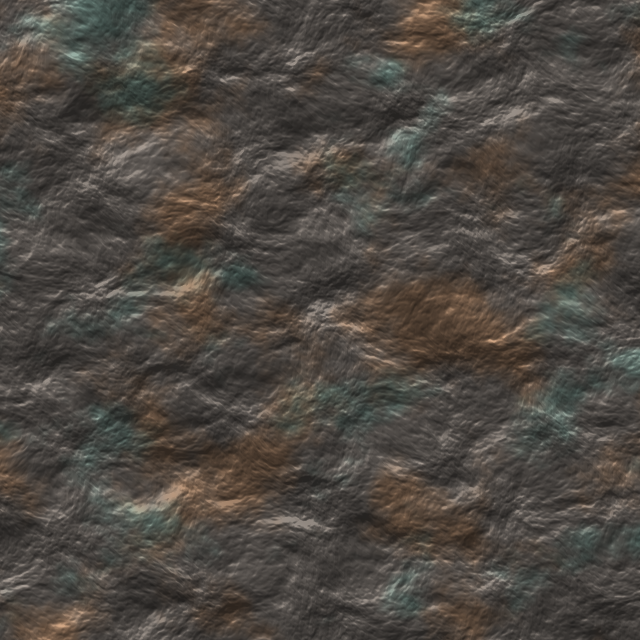
Reproduce this texture procedurally as a WebGL 1 fragment shader.

```glsl
precision highp float;
uniform vec2 u_resolution;

vec2 latticeGradient(vec2 cell) {
  float angle = 6.2832 * fract(sin(dot(cell, vec2(127.1, 311.7))) * 43758.55);
  return vec2(cos(angle), sin(angle));
}

float gradientNoise(vec2 p) {
  vec2 cell = floor(p);
  vec2 f = p - cell;
  vec2 w = f * f * f * (f * (f * 6.0 - 15.0) + 10.0);
  vec2 right = vec2(1.0, 0.0);
  vec2 up = vec2(0.0, 1.0);
  float bottom = mix(dot(latticeGradient(cell), f),
                     dot(latticeGradient(cell + right), f - right), w.x);
  float top = mix(dot(latticeGradient(cell + up), f - up),
                  dot(latticeGradient(cell + 1.0), f - 1.0), w.x);
  return mix(bottom, top, w.y);
}

// Each octave doubles the frequency and turns the lattice
const mat2 OCTAVE_STEP = mat2(1.6, 1.2, -1.2, 1.6);

float fbm(vec2 p) {
  float sum = 0.0;
  float amplitude = 1.0;
  for (int i = 0; i < 5; i++) {
    sum += amplitude * gradientNoise(p);
    p = OCTAVE_STEP * p + 13.7;
    amplitude *= 0.55;
  }
  return sum;
}

// Rough relief with creased crests, slightly stretched sideways
float rockHeight(vec2 uv) {
  vec2 p = uv * vec2(4.6, 5.6);
  p += 0.15 * vec2(gradientNoise(p * 1.7 + 31.0), gradientNoise(p * 1.7 + 57.0));
  float height = 0.0;
  float amplitude = 1.0;
  for (int i = 0; i < 6; i++) {
    float n = gradientNoise(p);
    height += amplitude * (0.75 * n - 0.55 * abs(n));
    p = OCTAVE_STEP * p + 7.3;
    amplitude *= 0.51;
  }
  return height;
}

void main() {
  vec2 uv = gl_FragCoord.xy / min(u_resolution.x, u_resolution.y);

  // Slope facing a light above and a little to the left
  vec2 toLight = vec2(-0.28, 0.96);
  float reach = 0.0016;
  float slope = (rockHeight(uv - toLight * reach)
               - rockHeight(uv + toLight * reach)) / (2.0 * reach);
  float light = exp(clamp(0.029 * slope, -0.6, 0.65));

  // Mineral stains over grey stone
  float rust = smoothstep(-0.1, 0.6, fbm(uv * 5.0 + 3.1));
  float patina = smoothstep(0.08, 0.65, fbm(uv * vec2(4.2, 5.0) + 41.7));
  vec3 stone = vec3(0.278, 0.262, 0.249);
  vec3 color = mix(stone, vec3(0.385, 0.290, 0.215), 0.75 * rust);
  color = mix(color, vec3(0.270, 0.345, 0.325), 0.85 * patina);

  // Broad dark hollows
  color *= 1.0 + 0.22 * fbm(uv * vec2(4.0, 7.0) + 77.0);

  // Pale dust on the brightest edges
  color *= light;
  color += vec3(0.05, 0.045, 0.04) * smoothstep(1.25, 1.75, light);
  gl_FragColor = vec4(color, 1.0);
}
```
